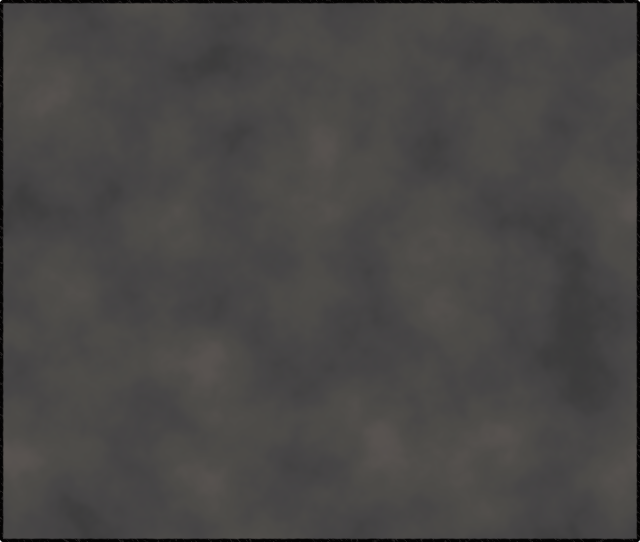
Give the GLSL for this texture, as a Shadertoy shader.

```glsl
// Smoky charcoal panel with soft cloudy mottling and a thin rough black frame.

const vec3 SOOT   = vec3(0.235, 0.233, 0.234);
const vec3 SLATE  = vec3(0.276, 0.270, 0.273);
const vec3 OLIVE  = vec3(0.303, 0.296, 0.284);
const vec3 ASH    = vec3(0.345, 0.325, 0.314);
const vec3 INK    = vec3(0.016, 0.012, 0.012);
const vec3 SCUFF  = vec3(0.125, 0.115, 0.115);
const vec3 PAPER  = vec3(0.90);

const float FRAME_WIDTH   = 0.0058;
const float CORNER_RADIUS = 0.006;

// Unit gradient vector for a lattice cell
vec2 cellGradient(vec2 cell) {
    vec3 p = fract(cell.xyx * vec3(0.1031, 0.1030, 0.0973));
    p += dot(p, p.yzx + 33.33);
    float angle = 6.28318 * fract((p.x + p.y) * p.z);
    return vec2(cos(angle), sin(angle));
}

float gradientNoise(vec2 p) {
    vec2 i = floor(p), f = fract(p);
    vec2 u = f * f * f * (f * (f * 6.0 - 15.0) + 10.0);
    vec2 e = vec2(0.0, 1.0);
    float a = dot(cellGradient(i), f);
    float b = dot(cellGradient(i + e.yx), f - e.yx);
    float c = dot(cellGradient(i + e.xy), f - e.xy);
    float d = dot(cellGradient(i + e.yy), f - e.yy);
    return mix(mix(a, b, u.x), mix(c, d, u.x), u.y);
}

// Layered noise, centred on zero
float clouds(vec2 p, int octaves, float gain) {
    float sum = 0.0, amplitude = 1.0, total = 0.0;
    for (int i = 0; i < octaves; i++) {
        sum += amplitude * gradientNoise(p);
        total += amplitude;
        amplitude *= gain;
        p = mat2(1.6, 1.2, -1.2, 1.6) * p + 17.3;
    }
    return sum / total;
}

float roundedBox(vec2 p, vec2 halfSize, float radius) {
    vec2 q = abs(p) - halfSize + radius;
    return length(max(q, 0.0)) + min(max(q.x, q.y), 0.0) - radius;
}

// Tone 0..1 runs from soot through slate and olive to warm ash
vec3 smokeColor(float tone) {
    vec3 color = mix(SOOT, SLATE, smoothstep(0.0, 0.4, tone));
    color = mix(color, OLIVE, smoothstep(0.35, 0.68, tone));
    return mix(color, ASH, smoothstep(0.65, 1.0, tone));
}

// Diagonal scratches in the frame
vec3 frameColor(vec2 p) {
    vec2 slanted = vec2(p.x + p.y, (p.y - p.x) * 0.4) * 150.0;
    float grain = gradientNoise(slanted) + 0.5 * gradientNoise(slanted * 2.1 + 9.0);
    return mix(INK, SCUFF, smoothstep(0.1, 0.6, grain));
}

void mainImage(out vec4 fragColor, in vec2 fragCoord) {
    vec2 uv = fragCoord / iResolution.y;
    vec2 halfSize = 0.5 * iResolution.xy / iResolution.y;
    float pixel = 1.0 / iResolution.y;

    // Cloudy surface
    float tone = 0.5 + 1.45 * clouds(uv * 4.6 + 5.7, 5, 0.5);
    vec3 color = smokeColor(clamp(tone, 0.0, 1.0));

    // Frame with a slightly ragged inner edge
    float edge = roundedBox(uv - halfSize, halfSize, CORNER_RADIUS);
    float ragged = edge + 0.0008 * gradientNoise(uv * 110.0);
    float frame = smoothstep(-pixel, pixel, ragged + FRAME_WIDTH);
    color = mix(color, frameColor(uv), frame);

    // Clipped outer corners
    color = mix(color, PAPER, smoothstep(-0.5 * pixel, 0.5 * pixel, edge));

    fragColor = vec4(color, 1.0);
}
```
